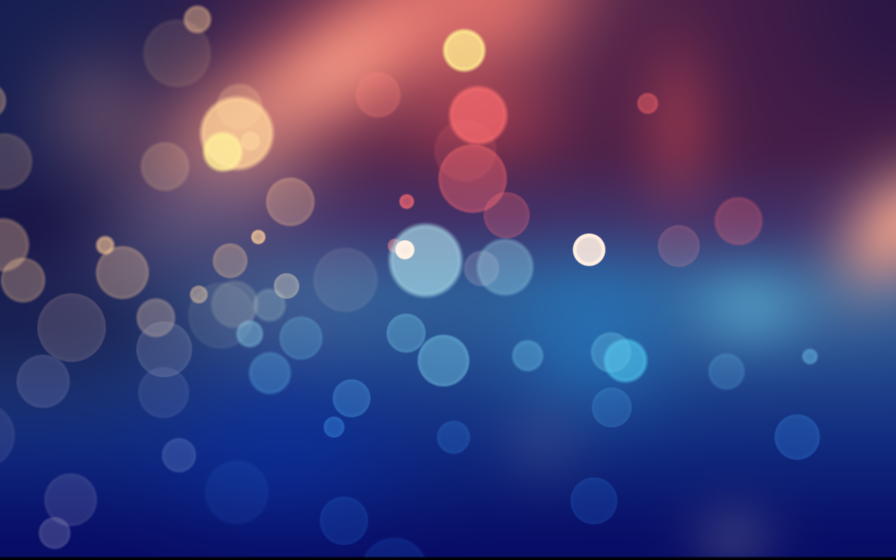
Write a WebGL 1 fragment shader that draws this background.

```glsl
precision highp float;
// Soft bokeh over a dusk-like backdrop: coral light above, blue depth below.
// A vertical gradient is tinted by rotated Gaussian glows, then covered with
// a hashed spiral of translucent discs and a few large landmark discs.

uniform vec2 u_resolution;

#define ASPECT 1.6
#define DISC_COUNT 64
#define SPIRAL_CENTER vec2(0.42, 0.45)
#define SPIRAL_REACH vec2(1.15, 0.52)
#define SPIRAL_FALLOFF 0.9
#define MIN_RADIUS 0.012
#define MAX_RADIUS 0.062
#define RIM_WIDTH 0.010
#define RIM_GAIN 0.25
#define SCREEN_SHARE 0.45

const vec3 NAVY = vec3(0.09, 0.12, 0.32);
const vec3 CORAL = vec3(0.91, 0.46, 0.43);
const vec3 PEACH = vec3(0.96, 0.65, 0.55);
const vec3 GOLD = vec3(1.0, 0.77, 0.50);
const vec3 LEMON = vec3(1.0, 0.90, 0.47);
const vec3 RED = vec3(0.96, 0.34, 0.33);
const vec3 PLUM = vec3(0.28, 0.12, 0.28);
const vec3 CYAN = vec3(0.40, 0.72, 0.84);
const vec3 BLUE = vec3(0.12, 0.38, 0.76);
const vec3 LILAC = vec3(0.44, 0.43, 0.58);
const vec3 IVORY = vec3(1.0, 0.92, 0.84);

float hash(float n) {
  return fract(sin(n * 127.1 + 3.7) * 4375.85);
}

// Blend in an elliptical glow, turned by angle.
void glow(inout vec3 c, vec2 p, vec2 center, vec2 size, float angle, vec3 tint, float amount) {
  float s = sin(angle), k = cos(angle);
  vec2 d = p - center;
  vec2 q = vec2(k * d.x + s * d.y, k * d.y - s * d.x) / size;
  c = mix(c, tint, amount * exp(-dot(q, q)));
}

// Blend in a translucent disc, partly screened, with a brighter rim.
void disc(inout vec3 c, vec2 p, vec2 center, float radius, float soft, vec3 tint, float amount) {
  float d = length(p - center) - radius;
  float edge = max(soft, 0.8 / u_resolution.y);
  float fill = 1.0 - smoothstep(-edge, edge, d);
  float rim = smoothstep(-RIM_WIDTH, 0.0, d);
  vec3 lit = mix(tint, 1.0 - (1.0 - c) * (1.0 - tint), SCREEN_SHARE);
  c = mix(c, lit, fill * min(amount * (1.0 + RIM_GAIN * rim), 1.0));
}

// Disc colour by place: gold and red above, cyan to blue below.
vec3 discTint(vec2 p) {
  vec3 warm = mix(GOLD, RED, smoothstep(0.45, 0.75, p.x));
  vec3 cool = mix(BLUE, CYAN, smoothstep(0.15, 0.45, p.y));
  cool = mix(LILAC, cool, smoothstep(0.22, 0.48, p.x));
  float height = p.y + 0.12 * (1.0 - smoothstep(0.2, 0.8, p.x));
  return mix(cool, warm, smoothstep(0.45, 0.62, height));
}

vec3 backdrop(vec2 p) {
  // Vertical gradient with a darker upper left
  vec3 c = mix(vec3(0.03, 0.05, 0.40), vec3(0.06, 0.16, 0.49), smoothstep(0.0, 0.24, p.y));
  c = mix(c, vec3(0.18, 0.36, 0.59), smoothstep(0.16, 0.48, p.y));
  c = mix(c, vec3(0.25, 0.19, 0.41), smoothstep(0.46, 0.63, p.y));
  c = mix(c, PLUM, smoothstep(0.58, 0.76, p.y));
  c = mix(c, NAVY, (1.0 - smoothstep(0.10, 0.64, p.x)) * smoothstep(0.15, 0.45, p.y));
  // Warm beam and the lights around it
  glow(c, p, vec2(0.66, 0.92), vec2(0.36, 0.12), 0.56, CORAL, 0.9);
  glow(c, p, vec2(0.88, 1.00), vec2(0.18, 0.15), 0.5, CORAL, 0.75);
  glow(c, p, vec2(0.60, 0.88), vec2(0.15, 0.07), 0.56, PEACH, 0.5);
  glow(c, p, vec2(0.42, 0.74), vec2(0.14, 0.12), 0.5, PEACH, 0.42);
  glow(c, p, vec2(0.86, 0.79), vec2(0.15, 0.10), 0.0, RED, 0.35);
  glow(c, p, vec2(1.21, 0.78), vec2(0.08, 0.15), 0.0, RED, 0.32);
  glow(c, p, vec2(1.61, 0.60), vec2(0.14, 0.095), 0.85, PEACH, 0.85);
  glow(c, p, vec2(0.17, 0.80), vec2(0.11, 0.12), 0.0, PEACH, 0.22);
  glow(c, p, vec2(0.33, 0.61), vec2(0.20, 0.10), 0.4, LILAC, 0.35);
  // Cool lights and dark pockets
  glow(c, p, vec2(0.48, 0.47), vec2(0.18, 0.14), 0.0, LILAC, 0.3);
  glow(c, p, vec2(1.06, 0.40), vec2(0.14, 0.14), 0.0, vec3(0.14, 0.48, 0.75), 0.6);
  glow(c, p, vec2(1.34, 0.45), vec2(0.11, 0.08), 0.0, CYAN, 0.5);
  glow(c, p, vec2(0.50, 0.20), vec2(0.22, 0.15), 0.0, vec3(0.04, 0.19, 0.63), 0.55);
  glow(c, p, vec2(0.97, 0.21), vec2(0.08), 0.0, LILAC, 0.18);
  glow(c, p, vec2(1.31, 0.04), vec2(0.08, 0.07), 0.0, LILAC, 0.3);
  glow(c, p, vec2(0.04, 0.60), vec2(0.14, 0.09), 0.0, vec3(0.09, 0.05, 0.24), 0.5);
  glow(c, p, vec2(1.62, 1.00), vec2(0.22), 0.0, vec3(0.14, 0.08, 0.27), 0.8);
  return c;
}

void main() {
  vec2 p = gl_FragCoord.xy / u_resolution * vec2(ASPECT, 1.0);
  vec3 c = backdrop(p);

  // Scattered discs: golden-angle spiral, denser near its centre
  for (int i = 0; i < DISC_COUNT; i++) {
    float n = float(i) + 0.5;
    float reach = pow(n / float(DISC_COUNT), SPIRAL_FALLOFF);
    float angle = n * 2.39996 + 0.5 * hash(n);
    vec2 center = SPIRAL_CENTER + SPIRAL_REACH * reach * vec2(cos(angle), sin(angle));
    float size = hash(n + 71.0);
    float amount = mix(0.55, 0.10, sqrt(size)) + 0.16 * hash(n + 19.0);
    float soft = mix(0.002, 0.005, hash(n + 43.0));
    disc(c, p, center, mix(MIN_RADIUS, MAX_RADIUS, size), soft, discTint(center), amount);
  }

  // Landmark discs
  disc(c, p, vec2(0.423, 0.762), 0.064, 0.007, GOLD, 0.8);
  disc(c, p, vec2(0.398, 0.729), 0.034, 0.006, LEMON, 0.8);
  disc(c, p, vec2(0.829, 0.910), 0.037, 0.005, LEMON, 0.8);
  disc(c, p, vec2(0.854, 0.794), 0.051, 0.006, RED, 0.75);
  disc(c, p, vec2(0.844, 0.681), 0.061, 0.003, RED, 0.42);
  disc(c, p, vec2(0.760, 0.535), 0.064, 0.007, mix(CYAN, IVORY, 0.3), 0.75);
  disc(c, p, vec2(0.723, 0.554), 0.017, 0.002, IVORY, 0.95);
  disc(c, p, vec2(0.902, 0.523), 0.050, 0.005, mix(CYAN, IVORY, 0.2), 0.42);
  disc(c, p, vec2(1.052, 0.554), 0.029, 0.002, IVORY, 0.88);
  disc(c, p, vec2(1.117, 0.356), 0.038, 0.005, vec3(0.24, 0.68, 0.86), 0.7);
  disc(c, p, vec2(0.792, 0.356), 0.046, 0.003, CYAN, 0.48);

  // Thin dark lower border
  c *= smoothstep(0.002, 0.008, p.y);
  gl_FragColor = vec4(c, 1.0);
}
```
